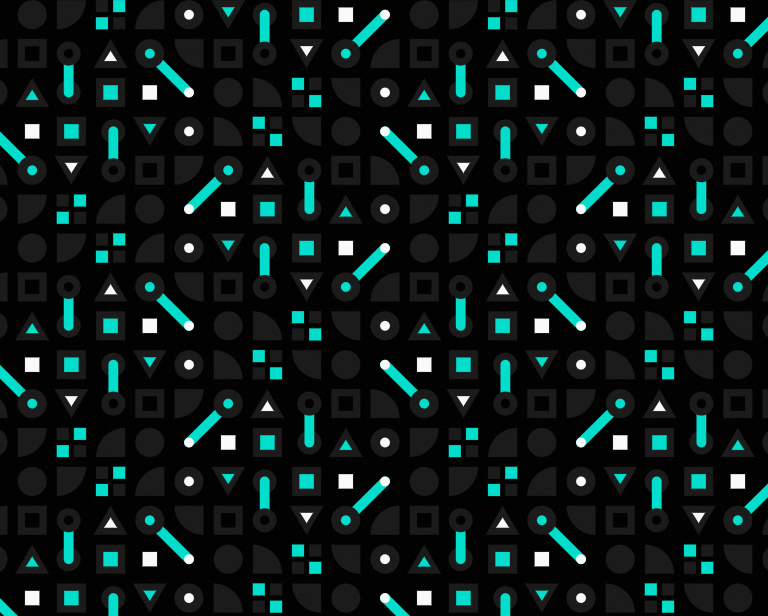
Reproduce this pattern procedurally as a Shadertoy shader.

```glsl
#define COLUMNS 19.59
#define ROW_HEIGHT 0.992
#define ORIGIN vec2(-0.321, 0.122)
#define HALF_SIZE 0.37
#define INNER_HALF 0.185
#define DOT_RADIUS 0.125
#define LINK_SHIFT 0.07
#define GRAIN 0.012
#define BLACK vec3(0.008)
#define GREY vec3(0.105)
#define TEAL vec3(0.01, 0.87, 0.80)
#define WHITE vec3(0.98)

vec2 hashGradient(vec2 cell) {
    vec3 h = fract(cell.xyx * vec3(0.1031, 0.1030, 0.0973));
    h += dot(h, h.yzx + 33.33);
    float angle = 6.2832 * fract((h.x + h.y) * h.z);
    return vec2(cos(angle), sin(angle));
}

float gradientNoise(vec2 p) {
    vec2 i = floor(p), f = fract(p), u = f * f * (3.0 - 2.0 * f);
    vec2 e = vec2(0, 1);
    float a = dot(hashGradient(i), f);
    float b = dot(hashGradient(i + e.yx), f - e.yx);
    float c = dot(hashGradient(i + e.xy), f - e.xy);
    float d = dot(hashGradient(i + 1.0), f - 1.0);
    return mix(mix(a, b, u.x), mix(c, d, u.x), u.y);
}

// Distance functions; y points down
float disc(vec2 p, float radius) { return length(p) - radius; }

float square(vec2 p, float halfSide) {
    p = abs(p) - halfSide;
    return max(p.x, p.y);
}

float triangleDown(vec2 p, float halfWidth, float halfHeight) {
    vec2 normal = normalize(vec2(2.0 * halfHeight, halfWidth));
    return max(-halfHeight - p.y, dot(vec2(abs(p.x), p.y - halfHeight), normal));
}

float quarterDisc(vec2 p) {
    p += HALF_SIZE;
    return max(max(-p.x, -p.y), length(p) - 2.0 * HALF_SIZE);
}

float segment(vec2 p, vec2 a, vec2 b) {
    vec2 ab = b - a;
    return length(p - a - ab * clamp(dot(p - a, ab) / dot(ab, ab), 0.0, 1.0)) - DOT_RADIUS;
}

void paint(inout vec3 color, vec3 ink, float d) {
    float soft = 0.7 * COLUMNS / iResolution.x;
    color = mix(ink, color, smoothstep(-soft, soft, d));
}

// The 10 x 6 tile is built from 15 cells by a half turn and a glide reflection
vec2 foldTile(vec2 q) {
    q = mod(q, vec2(10, 6));
    if (q.y > 3.0) q = vec2(mod(14.0 - q.x, 10.0), 6.0 - q.y);
    if (q.y > 2.0 || (q.y > 1.0 && q.x < 5.0)) q = vec2(mod(q.x + 5.0, 10.0), 3.0 - q.y);
    return q;
}

void paintCell(inout vec3 color, vec2 p, int id) {
    vec2 shifted = p + vec2(LINK_SHIFT, 0);
    if (id == 0) paint(color, GREY, disc(p, HALF_SIZE));
    else if (id == 1) paint(color, GREY, quarterDisc(p));
    else if (id == 3 || id == 19) paint(color, GREY, quarterDisc(-p));
    else if (id == 2) {
        // Checker of four small squares
        vec3 ink = p.x * p.y < 0.0 ? TEAL : GREY;
        paint(color, ink, square(abs(p) - 0.22, 0.155));
    } else if (id == 4 || id == 18) {
        paint(color, GREY, disc(p, HALF_SIZE));
        paint(color, id == 4 ? WHITE : TEAL, disc(p, DOT_RADIUS));
    } else if (id == 5 || id == 17) {
        paint(color, GREY, triangleDown(p, 0.43, HALF_SIZE));
        paint(color, id == 5 ? TEAL : WHITE, triangleDown(p + vec2(0, 0.06), 0.165, 0.13));
    } else if (id == 7 || id == 15) {
        paint(color, GREY, square(p, HALF_SIZE));
        paint(color, id == 7 ? TEAL : BLACK, square(p, INNER_HALF));
    } else if (id == 8) paint(color, WHITE, square(p, INNER_HALF));
    else if (id == 9) paint(color, WHITE, disc(p, DOT_RADIUS));
    else if (id == 16) {
        paint(color, GREY, disc(shifted, 0.305));
        paint(color, BLACK, disc(shifted, 0.12));
    }
}

void mainImage(out vec4 fragColor, in vec2 fragCoord) {
    vec2 scale = vec2(1, ROW_HEIGHT);
    vec2 uv = vec2(fragCoord.x, iResolution.y - fragCoord.y) / iResolution.x;
    vec2 q = foldTile(uv * COLUMNS / scale + ORIGIN);
    vec2 p = (fract(q) - 0.5) * scale;
    int id = int(q.x) + 10 * int(q.y);
    vec3 color = BLACK;

    // Links lie over the upper disc and under the lower ones
    if (id == 6) paint(color, GREY, disc(p + vec2(LINK_SHIFT, 0), 0.305));
    float linkX = 6.5 - LINK_SHIFT;
    paint(color, TEAL, segment(q * scale, vec2(linkX, 0.5) * scale, vec2(linkX, 1.5) * scale));
    paint(color, TEAL, segment(q * scale, vec2(8.5, 1.5) * scale, vec2(9.5, 0.5) * scale));
    paintCell(color, p, id);

    // Fine grain
    color += GRAIN * gradientNoise(uv * 330.0);
    fragColor = vec4(clamp(color, 0.0, 1.0), 1);
}
```
